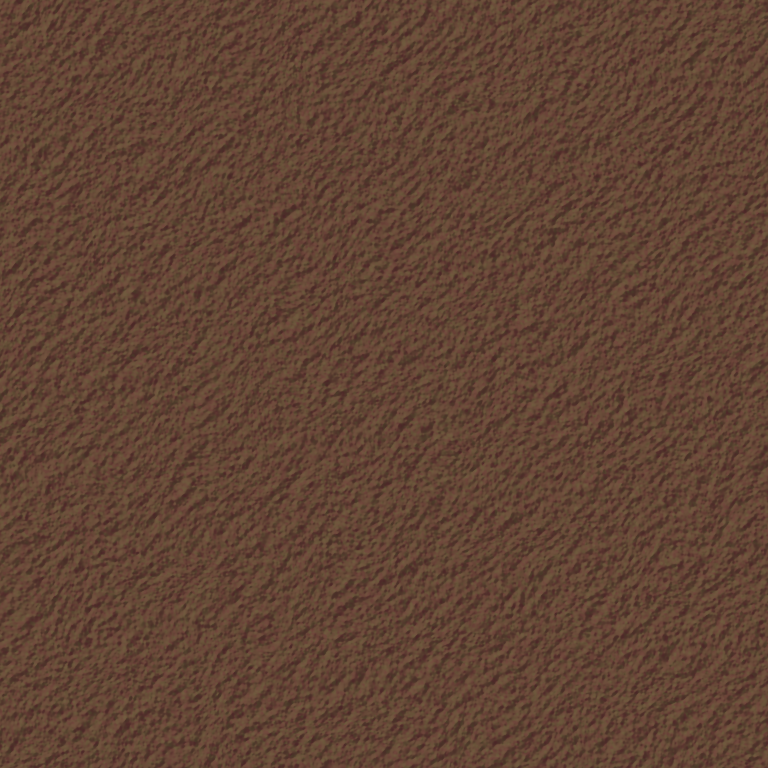
Reproduce this texture procedurally as a WebGL 1 fragment shader.

```glsl
precision highp float;
// Brown embossed leather with fine diagonal creases, crisp grain and dark pits.
uniform vec2 u_resolution;

const vec3 BASE_BROWN = vec3(0.394, 0.278, 0.210);
const vec3 LIGHT_RIDGE = vec3(0.440, 0.320, 0.240);
const vec3 DARK_CREASE = vec3(0.304, 0.197, 0.162);
const vec3 TINT_SHIFT = vec3(-0.004, 0.030, 0.001); // red-brown to olive
const float CREASE_ANGLE = 0.79;                    // radians above horizontal
const vec2 CREASE_CELL = vec2(0.028, 0.0110);       // along, across
const vec2 GRAIN_CELL = vec2(0.0084, 0.0066);
const float FINE_CELL = 0.0043;
const float TINT_CELL = 0.0042;
const float PIT_CELL = 0.024;
const float CREASE_DEPTH = 0.62;
const float GRAIN_DEPTH = 0.90;
const float FINE_DEPTH = 0.60;
const float PIT_DEPTH = 0.60;
const float PIT_SHARE = 0.45;
const float EDGE_GAIN = 1.9;                        // crispness of the relief
const float SLOPE_STEP = 0.25;                      // in cells

vec3 hash3(vec2 cell) {
  vec3 q = fract(vec3(cell.xyx) * vec3(0.1031, 0.1030, 0.0973));
  q += dot(q, q.yxz + 33.33);
  return fract((q.xxy + q.yzz) * q.zyx);
}

// Cellular noise: one soft bump or dent scattered in every cell.
float bumps(vec2 p) {
  vec2 cell = floor(p);
  float height = 0.0;
  for (int j = -1; j <= 1; j++) {
    for (int i = -1; i <= 1; i++) {
      vec2 id = cell + vec2(float(i), float(j));
      vec3 rnd = hash3(id + 400.0);
      vec2 d = id + rnd.xy - p;
      height += (2.0 * rnd.z - 1.0) * exp(-5.0 * dot(d, d));
    }
  }
  return height;
}

// Slope across the creases, as lit from the upper left.
float relief(vec2 p) {
  vec2 e = vec2(0.0, SLOPE_STEP);
  return bumps(p - e) - bumps(p + e);
}

// Sparse small dark pits, one at most per cell.
float pits(vec2 p) {
  vec2 cell = floor(p);
  vec3 rnd = hash3(cell + 517.0);
  vec2 d = p - cell - mix(vec2(0.25), vec2(0.75), rnd.xy);
  return step(rnd.z, PIT_SHARE) * (1.0 - smoothstep(0.05, 0.23, length(d)));
}

// Layered sines bend the creases slightly.
vec2 wander(vec2 p) {
  return 0.0022 * vec2(sin(p.y * 43.0 + 2.0 * sin(p.x * 17.0)),
                       sin(p.x * 37.0 + 2.0 * sin(p.y * 23.0)));
}

void main() {
  vec2 uv = gl_FragCoord.xy / min(u_resolution.x, u_resolution.y);
  float c = cos(CREASE_ANGLE);
  float s = sin(CREASE_ANGLE);
  vec2 p = vec2(c * uv.x + s * uv.y, c * uv.y - s * uv.x);
  p += wander(p);

  // Creases, rounded grain and the finest tooth, largest first.
  float shade = CREASE_DEPTH * relief(p / CREASE_CELL)
              + GRAIN_DEPTH * relief(p / GRAIN_CELL + 71.0)
              + FINE_DEPTH * relief(p / FINE_CELL + 33.0)
              - PIT_DEPTH * pits(p / PIT_CELL);

  // A soft limit flattens ridges and creases but keeps their edges steep.
  shade *= EDGE_GAIN;
  shade /= sqrt(1.0 + 0.6 * shade * shade);

  vec3 color = mix(BASE_BROWN, LIGHT_RIDGE, max(shade, 0.0));
  color = mix(color, DARK_CREASE, max(-shade, 0.0));
  color += TINT_SHIFT * clamp(2.0 * bumps(p / TINT_CELL + 139.0), -1.0, 1.0);
  gl_FragColor = vec4(color, 1.0);
}
```
